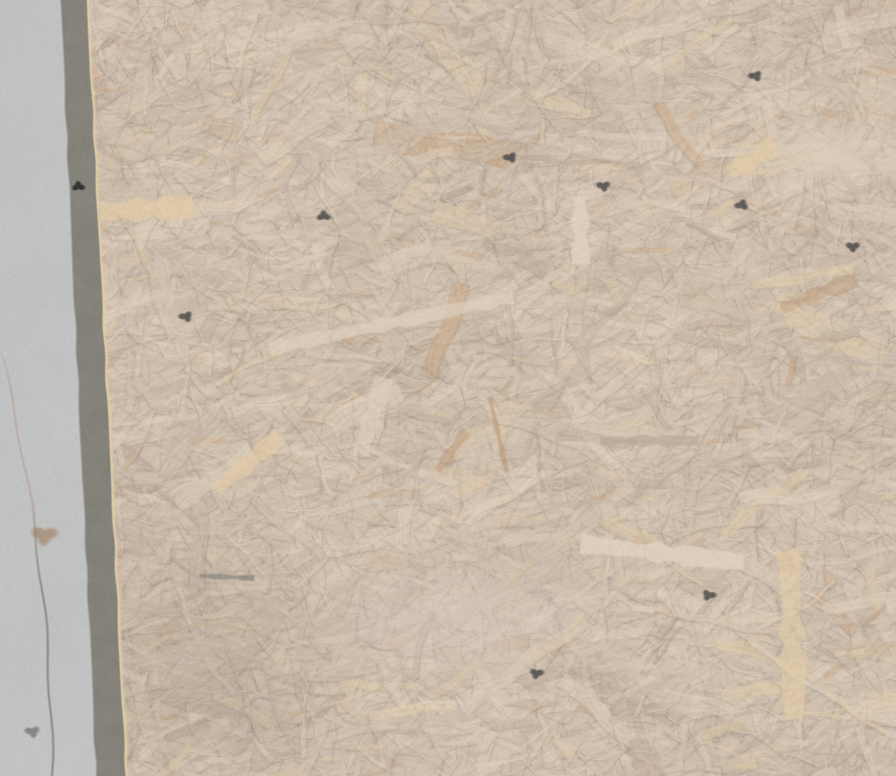
This texture is drawn by a Shadertoy shader. Its source:

```glsl
// Pressed strand board beside a painted panel, with a shadowed gap between them.
// Strands are rotated boxes scattered over jittered grids, from coarse to fine;
// layered sines add mottling, and a few larger strands and knots sit on top.
#define STRAND_LAYERS 11
#define COARSE_SCALE 6.0
#define FINE_SCALE 48.0
#define STRAND_OPACITY 0.55
#define EDGE_SOFTNESS 0.0013
#define GRAIN 0.018
#define PALE vec3(.88, .825, .755)
#define DULL vec3(.715, .64, .58)
#define YELLOW vec3(.89, .80, .65)
#define RUST vec3(.72, .56, .42)
#define PANEL vec3(.755, .76, .76)
#define GAP vec3(.52, .51, .475)

const vec2 KNOTS[9] = vec2[9](
  vec2(.974, .902), vec2(.658, .797), vec2(.417, .722), vec2(.913, .233), vec2(.24, .592),
  vec2(.956, .736), vec2(.778, .76), vec2(.691, .132), vec2(1.099, .682));

vec3 hash3(vec2 p) {
  vec3 q = fract(p.xyx * vec3(.1031, .103, .0973));
  q += dot(q, q.yxz + 33.33);
  return fract((q.xxy + q.yzz) * q.zyx);
}

// Layered sines, each octave turned and warped by the last
float mottle(vec2 p) {
  float sum = 0.0, amp = 0.5;
  for (int i = 0; i < 5; i++) {
    sum += amp * sin(p.x + 1.7 * sin(p.y + sum)) * cos(p.y * 1.1 + float(i));
    p = mat2(1.5, 1.2, -1.2, 1.5) * p + 2.3;
    amp *= 0.6;
  }
  return sum;
}

float box(vec2 p, vec2 halfSize) {
  vec2 d = abs(p) - halfSize;
  return length(max(d, 0.0)) + min(max(d.x, d.y), 0.0);
}

float blob(vec2 p, vec2 centre, vec2 size) {
  vec2 d = (p - centre) / size;
  return exp(-dot(d, d));
}

// One layer of scattered strands, each with a thin shaded lower edge
void strandLayer(inout vec3 col, vec2 p, float scale, float seed) {
  vec2 q = p * scale + seed * vec2(7.31, 3.77), cell = floor(q);
  float soft = EDGE_SOFTNESS * scale;
  for (int k = 0; k < 9; k++) {
    vec2 id = cell + vec2(k % 3 - 1, k / 3 - 1);
    vec3 h = hash3(id + seed * 17.0 + 50.0), g = hash3(id + seed * 29.0 + 131.0);
    float angle = (g.x - 0.5) * (g.y < 0.6 ? 1.3 : 3.1) + 0.15;
    float c = cos(angle), s = sin(angle);
    vec2 d = q - id - 0.5 - (h.xy - 0.5) * 0.8;
    d = vec2(c * d.x + s * d.y, c * d.y - s * d.x);
    d.y += 0.03 * sin(d.x * 5.0 + h.x * 6.28);
    float sd = box(d, vec2(0.3 + 0.6 * h.z, 0.04 + 0.16 * g.z * g.z));
    vec3 tone = mix(DULL, PALE, sqrt(fract(h.x * 7.0 + g.z * 3.0)));
    float kind = fract(h.y * 13.0 + g.x * 5.0);
    tone = mix(tone, YELLOW, step(0.9, kind) * 0.7);
    tone = mix(tone, RUST, step(0.982, kind) * 0.6);
    tone *= 1.0 + 0.02 * sin(d.y * 60.0 + 3.0 * sin(d.x * 4.0));
    col = mix(col, tone, STRAND_OPACITY * (0.4 + 0.6 * h.z) * smoothstep(soft, -soft, sd));
    col *= 1.0 - 0.09 * g.y * exp(-abs(sd) / soft) * step(d.y, 0.0);
  }
}

// A straight strand between two ends (xy, zw), with ragged sides
void strand(inout vec3 col, vec2 p, vec4 ends, float halfWidth, vec3 tone, float opacity) {
  vec2 span = ends.zw - ends.xy, axis = normalize(span), d = p - 0.5 * (ends.xy + ends.zw);
  d = vec2(dot(d, axis), dot(d, vec2(-axis.y, axis.x)));
  float ragged = halfWidth * 0.25 * sin(d.x * 90.0 + 2.0 * sin(d.x * 47.0));
  float sd = box(d, vec2(0.5 * length(span), halfWidth)) + ragged;
  col = mix(col, tone, opacity * smoothstep(0.002, -0.002, sd));
}

float speck(vec2 p, vec2 centre, float radius) {
  vec2 d = p - centre;
  float wobble = 0.25 * sin(3.0 * atan(d.y, d.x + 1e-5) + centre.x * 60.0);
  return smoothstep(1.35, 0.6, length(d * vec2(0.8, 1.15)) / radius + wobble);
}

vec3 boardColour(vec2 p) {
  vec3 col = mix(DULL, PALE, 0.6);
  for (int i = 0; i < STRAND_LAYERS; i++)
    strandLayer(col, p, mix(COARSE_SCALE, FINE_SCALE, fract(float(i) * 0.618)), float(i) + 1.0);
  // Broad tonal regions
  col *= 1.0 + 0.025 * mottle(p * 11.0);
  col *= 1.0 - 0.07 * blob(p, vec2(.25, .16), vec2(.16, .14));
  col = mix(col, vec3(.84, .79, .75), 0.5 * blob(p, vec2(.6, .2), vec2(.15, .06)));
  col = mix(col, PALE, 0.7 * blob(p, vec2(1.07, .8), vec2(.07, .04)));
  // Larger strands
  strand(col, p, vec4(.345, .55, .66, .617), .008, PALE, .65);
  strand(col, p, vec4(.751, .299, .961, .275), .011, PALE, .8);
  strand(col, p, vec4(.747, .748, .749, .661), .01, PALE, .75);
  strand(col, p, vec4(.465, .414, .495, .512), .011, PALE, .55);
  strand(col, p, vec4(1.017, .287, 1.024, .069), .014, YELLOW, .6);
  strand(col, p, vec4(.128, .727, .248, .733), .013, YELLOW, .7);
  strand(col, p, vec4(.278, .369, .36, .437), .01, YELLOW, .65);
  strand(col, p, vec4(.938, .775, .998, .812), .012, YELLOW, .65);
  strand(col, p, vec4(1.006, .602, 1.104, .64), .009, RUST, .35);
  strand(col, p, vec4(.563, .392, .6, .444), .006, RUST, .4);
  strand(col, p, vec4(.631, .489, .653, .392), .003, RUST, .5);
  strand(col, p, vec4(.773, .432, .9, .432), .006, DULL, .55);
  strand(col, p, vec4(.257, .258, .327, .255), .003, GAP, .7);
  // Dark knots
  for (int i = 0; i < 9; i++) col = mix(col, vec3(.27), 0.8 * speck(p, KNOTS[i], .0065));
  return col;
}

vec3 panelColour(vec2 p) {
  vec3 col = PANEL * (1.0 + 0.012 * mottle(p * 14.0));
  float crackX = 0.067 - 0.22 * p.y * p.y + 0.002 * sin(p.y * 40.0);
  float crack = smoothstep(.003, 0.0, abs(p.x - crackX)) * smoothstep(.58, .5, p.y);
  col = mix(col, mix(vec3(.43), DULL, smoothstep(.2, .4, p.y)), 0.6 * crack);
  col = mix(col, RUST * 0.85, 0.6 * speck(p, vec2(.057, .31), .012));
  return mix(col, vec3(.42), 0.7 * speck(p, vec2(.042, .057), .007));
}

void mainImage(out vec4 fragColor, in vec2 fragCoord) {
  vec2 p = fragCoord / iResolution.y;
  float drop = 1.0 - p.y, wobble = 0.0008 * sin(p.y * 55.0 + 2.0 * sin(p.y * 23.0));
  float panelEdge = 0.078 + 0.046 * drop + wobble, boardEdge = 0.112 + 0.05 * drop - wobble;
  vec3 gap = GAP * (1.0 + 0.03 * mottle(p * 50.0));
  gap = mix(gap, vec3(.2), speck(p, vec2(.101, .76), .006));
  vec3 col = mix(panelColour(p), gap, smoothstep(-.002, .002, p.x - panelEdge));
  vec3 board = mix(YELLOW, boardColour(p), smoothstep(0.0, .006, p.x - boardEdge));
  col = mix(col, board, smoothstep(-.0015, .0015, p.x - boardEdge));
  col += GRAIN * (hash3(floor(p * 444.0)).x - 0.5);
  fragColor = vec4(col, 1.0);
}
```
